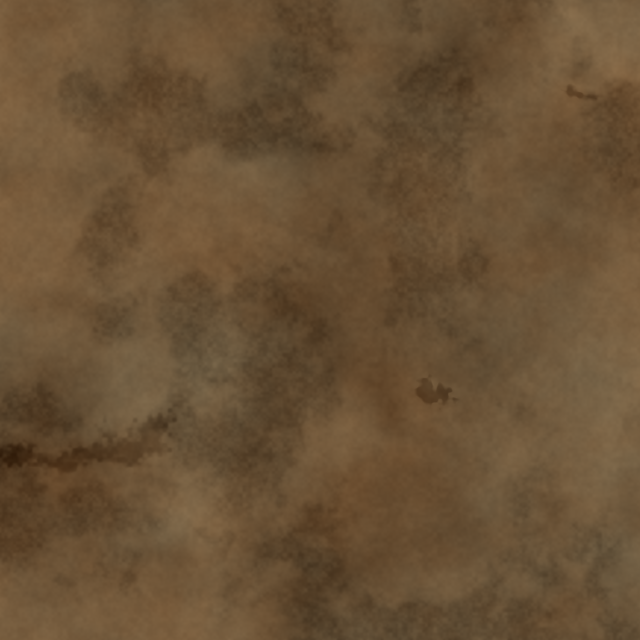
Reproduce this texture procedurally as a three.js fragment shader.

```glsl
// Weathered brown earth: soft cloudy mottling, grainy olive-dark stains
// and a few short rough crevices with pale rims.
// Layers of value noise shift one base colour along a light-dark axis.

#define BASE_COLOUR vec3(0.427, 0.333, 0.222)
#define TONE_AXIS vec3(1.0, 0.93, 0.76)
#define WARM_AXIS vec3(0.5, -0.25, -0.6)
#define CLOUD_SCALE 4.5
#define CLOUD_DEPTH 0.27
#define STAIN_SCALE 6.0
#define STAIN_DEPTH 0.062
#define GRAIN_SCALE 128.0
#define GRAIN_DEPTH 0.036
#define WARMTH 0.10
#define CREVICE_DEPTH 0.085
#define CREVICE_COUNT 3

varying vec2 vUv;

float hash(vec2 cell) {
  vec3 p = fract(vec3(cell.xyx) * 0.1031);
  p += dot(p, p.yzx + 33.33);
  return fract((p.x + p.y) * p.z);
}

float valueNoise(vec2 p) {
  vec2 cell = floor(p);
  vec2 f = fract(p);
  f = f * f * f * (f * (f * 6.0 - 15.0) + 10.0);
  float bottom = mix(hash(cell), hash(cell + vec2(1.0, 0.0)), f.x);
  float top = mix(hash(cell + vec2(0.0, 1.0)), hash(cell + 1.0), f.x);
  return mix(bottom, top, f.y);
}

// Rotated octaves, normalised to 0..1 around 0.5
float fbm(vec2 p) {
  mat2 turn = mat2(0.8, 0.6, -0.6, 0.8);
  float sum = 0.0;
  float weight = 1.0;
  float total = 0.0;
  for (int i = 0; i < 5; i++) {
    sum += weight * valueNoise(p);
    total += weight;
    weight *= 0.62;
    p = turn * p * 2.03 + 17.3;
  }
  return sum / total;
}

// Dark ragged slits (negative) with a pale lip above each (positive)
float crevices(vec2 uv, float rough) {
  float tone = 0.0;
  for (int i = 0; i < CREVICE_COUNT; i++) {
    float n = float(i);
    vec2 centre = fract(vec2(0.13, 0.30) + n * vec2(0.78, 0.54));
    float halfLength = 0.13 / (1.0 + 3.0 * n);
    float halfWidth = 0.024 / (1.0 + 0.8 * n);
    float slope = mix(0.16, -0.35, min(n, 1.0));
    vec2 p = uv - centre;
    p.y -= slope * p.x + 0.05 * (valueNoise(uv * 11.0 + n * 7.0) - 0.5);
    float along = max(abs(p.x) - halfLength, 0.0);
    float d = length(vec2(along, p.y)) + 0.05 * (rough - 0.5);
    float lip = length(vec2(along, p.y - 1.7 * halfWidth));
    tone -= CREVICE_DEPTH * (1.0 - smoothstep(0.0, halfWidth, d));
    tone += 0.025 * (1.0 - smoothstep(0.0, halfWidth * 1.2, lip));
  }
  return tone;
}

void main() {
  // Broad light and dark clouds
  float cloud = fbm(vUv * CLOUD_SCALE + 3.7);
  float tone = CLOUD_DEPTH * (cloud - 0.5);

  // Clustered stains with crumbly edges
  float stain = smoothstep(0.50, 0.70, fbm(vUv * STAIN_SCALE + 41.0));
  tone -= STAIN_DEPTH * stain;

  // Fine soft grain, stronger inside the stains
  float coarse = valueNoise(vUv * GRAIN_SCALE + 9.0);
  float fine = valueNoise(vUv.yx * GRAIN_SCALE * 1.7 + 5.0);
  float grain = mix(coarse, fine, 0.35) - 0.5;
  tone += GRAIN_DEPTH * grain * (1.0 + 1.1 * stain);

  // Crevices roughened by mid-size noise
  float rough = mix(valueNoise(vUv * 38.0), coarse, 0.35);
  tone += crevices(vUv, rough);

  // Gentle drift between reddish and olive brown, olive in the stains
  float warm = WARMTH * (fbm(vUv * 5.0 + 83.0) - 0.5) - 0.008 * stain;
  vec3 colour = BASE_COLOUR + tone * TONE_AXIS + warm * WARM_AXIS;
  gl_FragColor = vec4(clamp(colour, 0.0, 1.0), 1.0);
}
```
